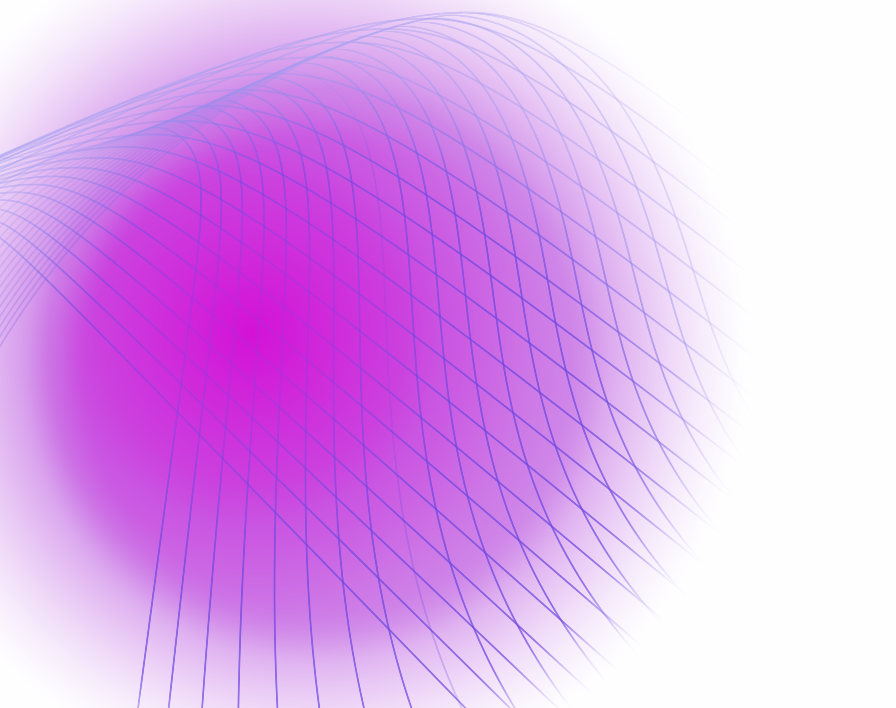
A Shadertoy shader for this background:

```glsl
const vec3 PAPER = vec3(0.995, 0.995, 1.0);
const vec3 CORE = vec3(0.83, 0.07, 0.84);
const vec3 BODY = vec3(0.79, 0.30, 0.88);
const vec3 RIM = vec3(0.81, 0.53, 0.91);
const vec3 VIOLET = vec3(0.43, 0.28, 0.88);
const vec3 PALE_BLUE = vec3(0.67, 0.64, 0.94);

const vec2 CORE_POS = vec2(0.355, 0.53);
const vec2 DISC_POS = vec2(0.445, 0.475);
const vec2 HALO_POS = vec2(0.437, 0.505);
const vec2 INK_POS = vec2(0.45, 0.35);
const float DISC_RADIUS = 0.37;
const float DISC_BLUR = 0.05;
const float HALO_RADIUS = 0.62;
const float HALF_WIDTH = 0.0013;
const float STEP = 0.001;
const int STRANDS = 20;
const float FAINT_STRAND = 8.0;

// Curve helpers measure y downwards from the top, in canvas heights.
float ridge(float x) {
    return 0.119 + 0.104 * cos(3.14159 * x / 0.71);
}

float crestX(float i) {
    return 0.2145 + 0.0231 * i;
}

// Steep strands: x as a function of depth
float steepX(float y, float i) {
    float v = (y - 0.333) / 0.667;
    float bend = 0.00038 + 0.0016 * pow(max(v, 0.0), 3.0);
    float tail = 0.284 - 0.089 * v + (0.0297 + 0.0116 * v) * i + bend * i * i;
    float depth = max(y - ridge(crestX(i)), 0.0);
    float turn = sqrt(1.0 - exp(-depth / (0.058 + 0.005 * i)));
    return mix(crestX(i), tail, turn);
}

// Fan to the left of the crest
float fanY(float x, float i) {
    float reach = max(1.0 - x / crestX(i), 0.0);
    return ridge(x) + 0.014 * i * pow(reach, 4.0);
}

// Diagonal strands: a hyperbola around a crest that slides along the ridge
float diagonalY(float x, float t) {
    float top = -0.033 + 0.693 * pow(t, 1.6);
    float round = 0.033 + 0.18 * min(1.0, 1.8 * t);
    float fall = 0.8 + 0.64 * (t - 0.6) * (t - 0.6);
    float d = x - top;
    float slope = d > 0.0 ? fall : 0.5;
    return ridge(top) + 0.1 * pow(1.0 - t, 3.0)
         + slope * (sqrt(d * d + round * round) - round);
}

// Smooth coverage of a curve from its offset and its change over one STEP
float stroke(float gap, float change, float pixel) {
    float slope = change / STEP;
    float d = abs(gap) * inversesqrt(1.0 + slope * slope);
    return 1.0 - smoothstep(HALF_WIDTH - 0.5 * pixel, HALF_WIDTH + 0.5 * pixel, d);
}

void mainImage(out vec4 fragColor, in vec2 fragCoord) {
    float pixel = 1.0 / iResolution.y;
    vec2 p = fragCoord * pixel;
    vec2 q = vec2(p.x, 1.0 - p.y);

    // Halo and disc
    float haloDist = distance(p, HALO_POS);
    float coreDist = distance(p, CORE_POS);
    float halo = clamp((HALO_RADIUS - haloDist) / (HALO_RADIUS - DISC_RADIUS), 0.0, 1.0);
    vec3 color = mix(PAPER, RIM, pow(halo, 1.4));
    vec3 body = mix(CORE, BODY, clamp(coreDist / 0.27, 0.0, 1.0));
    body = mix(body, RIM, smoothstep(0.2, 0.5, coreDist));
    float disc = 1.0 - smoothstep(DISC_RADIUS - DISC_BLUR, DISC_RADIUS + DISC_BLUR,
                                  distance(p, DISC_POS));
    color = mix(color, body, disc);

    // Ink fades at the core and towards the outer edge
    float pale = smoothstep(0.38, 0.6, distance(p, INK_POS));
    float strength = mix(0.18, 0.72, smoothstep(0.0, 0.38, coreDist));
    strength *= mix(1.0, 0.65, pale) * (1.0 - smoothstep(0.5, 0.64, haloDist));

    // Woven strands
    float clear = 1.0;
    for (int n = 0; n < STRANDS; n++) {
        float i = float(n);
        float t = i / float(STRANDS - 1);
        float weight = mix(0.35, 1.0, smoothstep(0.0, 1.0, abs(i - FAINT_STRAND)));

        float x = steepX(q.y, i);
        float steep = stroke(q.x - x, steepX(q.y + STEP, i) - x, pixel);
        steep *= weight * step(ridge(crestX(i)), q.y);

        float y = fanY(q.x, i);
        float fan = stroke(q.y - y, fanY(q.x + STEP, i) - y, pixel);
        fan *= step(q.x, crestX(i));

        y = diagonalY(q.x, t);
        float diagonal = stroke(q.y - y, diagonalY(q.x + STEP, t) - y, pixel);

        clear *= (1.0 - strength * steep) * (1.0 - 0.5 * strength * fan)
               * (1.0 - strength * diagonal);
    }
    color = mix(color, mix(VIOLET, PALE_BLUE, pale), 1.0 - clear);
    fragColor = vec4(color, 1.0);
}
```
